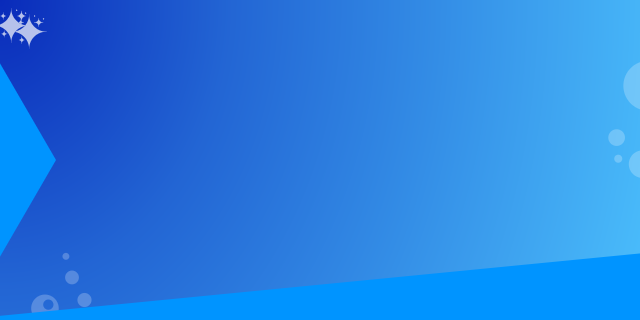
Give the GLSL for this background, as a Shadertoy shader.

```glsl
// Blue gradient banner with a side arrow, a sloped base, pale bubbles and sparkles.

const vec3 DEEP_BLUE   = vec3(0.035, 0.165, 0.73);
const vec3 ROYAL_BLUE  = vec3(0.135, 0.395, 0.83);
const vec3 MID_BLUE    = vec3(0.20, 0.55, 0.90);
const vec3 SKY_BLUE    = vec3(0.285, 0.73, 0.98);
const vec3 ACCENT_BLUE = vec3(0.0, 0.58, 1.0);
const float BUBBLE_ALPHA = 0.23;
const float SPARKLE_ALPHA = 0.70;

// Bubbles and sparkles: centre x, centre y, radius
const vec3 BUBBLES[7] = vec3[7](
    vec3(2.026, 0.732, 0.078), vec3(1.927, 0.570, 0.026),
    vec3(1.932, 0.504, 0.0125), vec3(2.008, 0.487, 0.043),
    vec3(0.206, 0.199, 0.0107), vec3(0.225, 0.133, 0.0215),
    vec3(0.264, 0.0625, 0.022));
const vec3 RING_OUTER = vec3(0.1405, 0.0365, 0.043);
const vec3 RING_HOLE  = vec3(0.151, 0.048, 0.016);
const vec3 SPARKLES[8] = vec3[8](
    vec3(0.035, 0.920, 0.054), vec3(0.091, 0.901, 0.054),
    vec3(0.010, 0.950, 0.011), vec3(0.067, 0.950, 0.016),
    vec3(0.121, 0.930, 0.014), vec3(0.013, 0.894, 0.011),
    vec3(0.068, 0.875, 0.011), vec3(0.065, 0.930, 0.010));

// Coverage of a shape from its signed distance
float coverage(float dist, float pixel) {
    return clamp(0.5 - dist / pixel, 0.0, 1.0);
}

float circleDistance(vec2 p, vec3 circle) {
    return length(p - circle.xy) - circle.z;
}

// Four-pointed star bounded by four circular arcs
float sparkleDistance(vec2 p, vec3 star) {
    vec2 q = abs(p - star.xy);
    float r = star.z;
    return max(r - length(q - r), q.x + q.y - r);
}

// Rightward arrow: half-planes mirrored about the tip's height
float arrowDistance(vec2 p, vec2 tip, float halfHeight) {
    vec2 normal = normalize(vec2(halfHeight, tip.x));
    return dot(vec2(p.x - tip.x, abs(p.y - tip.y)), normal);
}

// Region below a line through two points
float belowLineDistance(vec2 p, vec2 a, vec2 b) {
    vec2 along = normalize(b - a);
    return dot(p - a, vec2(-along.y, along.x));
}

// Soft radial gradient spreading from the upper left corner
vec3 backdrop(vec2 p) {
    float t = length(vec2(p.x, 0.8 * (1.0 - p.y)));
    vec3 color = mix(DEEP_BLUE, ROYAL_BLUE, clamp(t / 0.71, 0.0, 1.0));
    color = mix(color, MID_BLUE, clamp((t - 0.71) / 0.65, 0.0, 1.0));
    return mix(color, SKY_BLUE, clamp((t - 1.36) / 0.73, 0.0, 1.0));
}

float bubbleMask(vec2 p, float pixel) {
    float ring = max(circleDistance(p, RING_OUTER), -circleDistance(p, RING_HOLE));
    float mask = coverage(ring, pixel);
    for (int i = 0; i < 7; i++) {
        mask = max(mask, coverage(circleDistance(p, BUBBLES[i]), pixel));
    }
    return mask;
}

float sparkleMask(vec2 p, float pixel) {
    float mask = 0.0;
    for (int i = 0; i < 8; i++) {
        mask = max(mask, coverage(sparkleDistance(p, SPARKLES[i]), pixel));
    }
    // Tiny dots along a falling line
    for (int i = 0; i < 4; i++) {
        vec2 center = vec2(0.052, 0.968) + float(i) * vec2(0.028, -0.009);
        mask = max(mask, coverage(circleDistance(p, vec3(center, 0.002)), pixel));
    }
    return mask;
}

void mainImage(out vec4 fragColor, in vec2 fragCoord) {
    // Canvas space: two units wide, one unit high
    vec2 p = fragCoord / iResolution.xy * vec2(2.0, 1.0);
    float pixel = 1.0 / iResolution.y;

    vec3 color = backdrop(p);
    color = mix(color, vec3(1.0), BUBBLE_ALPHA * bubbleMask(p, pixel));
    color = mix(color, vec3(1.0), SPARKLE_ALPHA * sparkleMask(p, pixel));

    // Solid accents in front
    float arrow = arrowDistance(p, vec2(0.175, 0.5), 0.302);
    float base = belowLineDistance(p, vec2(0.0, 0.013), vec2(2.0, 0.208));
    color = mix(color, ACCENT_BLUE, coverage(min(arrow, base), pixel));

    fragColor = vec4(color, 1.0);
}
```
